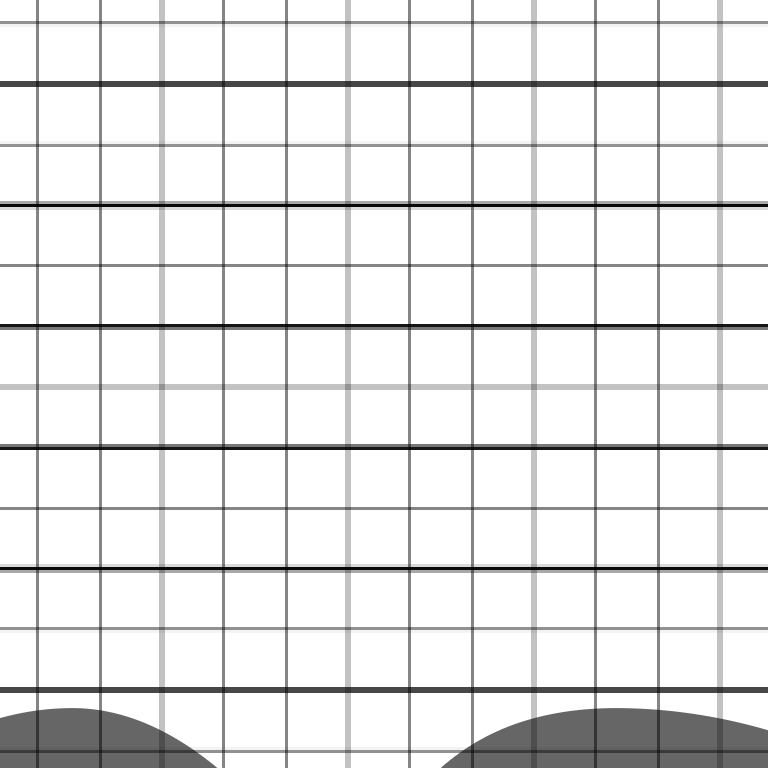
A Shadertoy shader for this pattern:

```glsl
const vec3 PAPER = vec3(1.0);
const vec3 HILL_GREY = vec3(0.4);
const float INK_OPACITY = 0.96;
const float CELLS = 256.0;

// Share of one unit cell covered by repeated lines, one centred on origin
float cellCoverage(float center, float origin, float spacing, float width) {
    float offset = (fract((center - origin) / spacing + 0.5) - 0.5) * spacing;
    float low = max(offset - 0.5, -0.5 * width);
    float high = min(offset + 0.5, 0.5 * width);
    return clamp(high - low, 0.0, 1.0);
}

// Lines laid on a fixed cell grid, with cell borders smoothed over one pixel
float ruling(float x, float origin, float spacing, float width, float pixel) {
    float center = floor(x - 0.5) + 0.5;
    float blend = clamp((fract(x - 0.5) - 0.5) / pixel + 0.5, 0.0, 1.0);
    return mix(cellCoverage(center, origin, spacing, width),
               cellCoverage(center + 1.0, origin, spacing, width), blend);
}

// Rounded hill whose two flanks bend at different rates
float hill(vec2 p, vec2 peak, float bendLeft, float bendRight, float steepLeft, float soft) {
    float dx = p.x - peak.x;
    float bend = dx < 0.0 ? bendLeft + steepLeft * dx * dx : bendRight;
    float slope = 2.0 * bend * dx;
    float dist = (p.y - peak.y + bend * dx * dx) / sqrt(1.0 + slope * slope);
    return clamp(0.5 - dist / soft, 0.0, 1.0);
}

vec3 ink(vec3 base, float coverage) {
    return base * (1.0 - coverage * INK_OPACITY);
}

void mainImage(out vec4 fragColor, in vec2 fragCoord) {
    vec2 p = fragCoord / iResolution.xy;
    vec2 cell = p * CELLS;
    vec2 pixel = 1.0 / iResolution.xy;
    vec2 cellPixel = pixel * CELLS;

    // Grey hills along the bottom edge
    float leftHill = hill(p, vec2(0.0944, 0.078), 1.46, 2.19, 0.0, pixel.y);
    float rightHill = hill(p, vec2(0.8014, 0.078), 1.075, 0.73, 8.3, pixel.y);
    vec3 color = mix(PAPER, HILL_GREY, max(leftHill, rightHill));

    // Thin grid with bold rows between the thin rows
    float columnStep = 62.0 / 3.0;
    float rowStep = 40.4;
    float rowOrigin = 127.0;
    float thin = 0.5;
    float bold = 1.5;
    float columns = ruling(cell.x, 54.0, columnStep, thin, cellPixel.x);
    float rows = ruling(cell.y, rowOrigin, rowStep, thin, cellPixel.y);
    float boldRows = ruling(cell.y, rowOrigin + 0.5 * rowStep, rowStep, bold, cellPixel.y);

    color = ink(color, columns);
    color = ink(color, rows);
    color = ink(color, boldRows);
    fragColor = vec4(color, 1.0);
}
```
